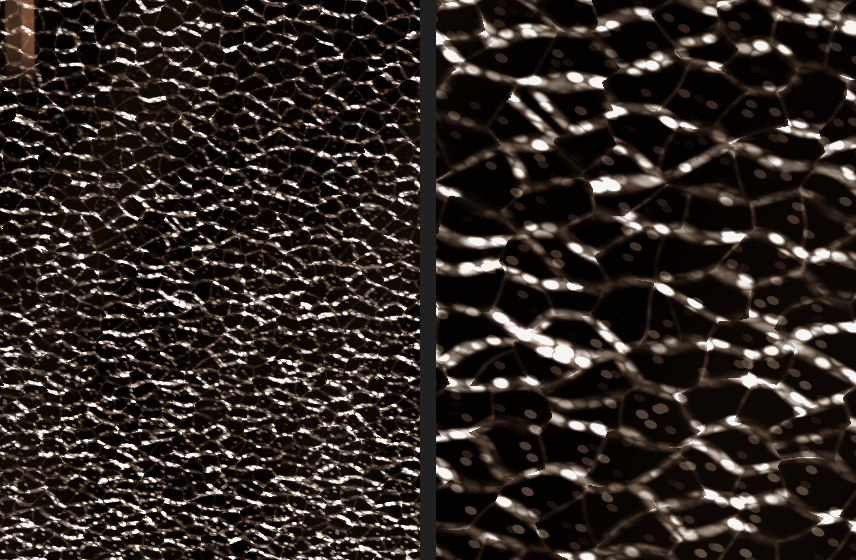
Left, the full canvas; right, a detail of the centre.
This texture is drawn by a Shadertoy shader. Its source:

```glsl
// Crackled dark glass lit from one side: a stretched cellular web whose
// near-horizontal cracks catch the light. Small cellular sparks and streaks
// break each lit crack into glints; rows pack closer toward the bottom.

const float COLUMNS = 28.0;            // cells per canvas height, across
const float ROWS_BOTTOM = 50.0;        // row density at the bottom edge
const float ROWS_TOP = 34.0;           // row density at the top edge
const float BAND_WIDTH = 0.0050;       // half width of a lit crack
const float THREAD_WIDTH = 0.0018;     // half width of an unlit crack
const float TILT = 0.24;               // downward lean of the streaks
const vec2 STREAK_GRID = vec2(48.0, 130.0);
const vec2 SPARK_GRID = vec2(115.0, 165.0);
const vec3 WARMTH = vec3(0.84, 1.0, 1.14);   // per-channel tone curve
const vec3 POST_COLOR = vec3(0.44, 0.29, 0.21);

float hash1(vec2 p) {
    vec3 q = fract(vec3(p.xyx) * 0.1031);
    q += dot(q, q.yzx + 33.33);
    return fract((q.x + q.y) * q.z);
}

vec2 hash2(vec2 p) {
    return vec2(hash1(p), hash1(p + 71.7));
}

vec2 site(vec2 cell) {
    return cell + 0.02 + 0.96 * hash2(cell);
}

// Scattered dots of uneven brightness, one per grid cell
float sparks(vec2 p) {
    vec2 cell = floor(p);
    float best = 0.0;
    for (int j = -1; j <= 1; j++)
    for (int i = -1; i <= 1; i++) {
        vec2 id = cell + vec2(i, j);
        float power = hash1(id + 19.3);
        float reach = length(p - id - hash2(id + 5.1));
        best = max(best, power * power * (1.0 - smoothstep(0.3, 0.75, reach)));
    }
    return best;
}

// x: broad light on cracks facing the lamp, y: thin thread on every crack
vec2 cracks(vec2 p, float pixel) {
    vec2 q = vec2(COLUMNS * p.x,
                  ROWS_BOTTOM * p.y - 0.5 * (ROWS_BOTTOM - ROWS_TOP) * p.y * p.y);
    vec2 scale = vec2(COLUMNS, mix(ROWS_BOTTOM, ROWS_TOP, p.y));
    q.x += 0.12 * sin(75.0 * p.y + 20.0 * p.x);
    q.y += 0.12 * sin(90.0 * p.x + 3.0 * sin(40.0 * p.y));

    // Nearest site
    vec2 cell = floor(q), home = cell, toHome = vec2(8.0);
    for (int j = -1; j <= 1; j++)
    for (int i = -1; i <= 1; i++) {
        vec2 id = cell + vec2(i, j);
        vec2 r = site(id) - q;
        if (dot(r, r) < dot(toHome, toHome)) { toHome = r; home = id; }
    }

    // Borders with its neighbours, measured in canvas units
    vec2 light = vec2(0.0);
    vec2 lampNormal = normalize(vec2(TILT, 1.0));
    for (int j = -2; j <= 2; j++)
    for (int i = -2; i <= 2; i++) {
        if (i == 0 && j == 0) continue;
        vec2 id = home + vec2(i, j);
        vec2 r = site(id) - q;
        vec2 across = normalize(r - toHome);
        vec2 gradient = across * scale;
        float d = dot(0.5 * (r + toHome), across) / length(gradient);
        float facing = abs(dot(normalize(gradient), lampNormal));
        facing = smoothstep(0.62, 0.99, facing);
        float chance = hash1(id + home + 7.0 * abs(id - home));
        float tone = mix(0.12, 1.4, chance * sqrt(chance));
        float band = 1.0 - smoothstep(0.3 * BAND_WIDTH, BAND_WIDTH + 0.5 * pixel, d);
        float thread = 1.0 - smoothstep(0.0, THREAD_WIDTH + pixel, d);
        light = max(light, vec2(facing * tone * band, thread * (0.5 + 0.5 * tone)));
    }
    return light;
}

// Dim room behind the glass: broad brown patches between black ones
float room(vec2 p) {
    float patches = sin(11.0 * p.x + 2.0 * sin(5.0 * p.y))
                  + 0.6 * sin(23.0 * p.x - 7.0 * p.y + 1.5);
    return mix(0.006, 0.036, smoothstep(-0.8, 1.3, patches));
}

void mainImage(out vec4 fragColor, in vec2 fragCoord) {
    vec2 p = fragCoord / iResolution.y;
    float pixel = 1.0 / iResolution.y;
    float depth = 1.0 - p.y;
    vec2 leaned = vec2(p.x, p.y + TILT * p.x);

    float streak = sparks(leaned * STREAK_GRID);
    float spark = sparks(leaned * SPARK_GRID + 40.0);
    vec2 crack = cracks(p, pixel);

    // Lit cracks, their glints, faint threads and stray sparks
    float glint = 0.08 + 0.5 * streak + spark * (0.7 + 1.6 * streak + 0.5 * depth);
    float light = room(p) + 1.25 * crack.x * glint;
    light += 0.16 * crack.y * (0.4 + spark);
    light += 0.4 * depth * smoothstep(0.6, 0.95, spark);
    vec3 color = pow(vec3(clamp(light, 0.0, 0.96)), WARMTH);

    // Pale post seen through the upper left corner
    float postX = p.x - 0.012 * depth;
    float post = smoothstep(0.005, 0.012, postX) * (1.0 - smoothstep(0.058, 0.064, postX));
    post *= 0.55 + 0.45 * smoothstep(0.034, 0.042, postX);
    post *= 1.0 - smoothstep(0.07, 0.17, depth);
    color += POST_COLOR * post * (1.0 - color);

    fragColor = vec4(color, 1.0);
}
```
